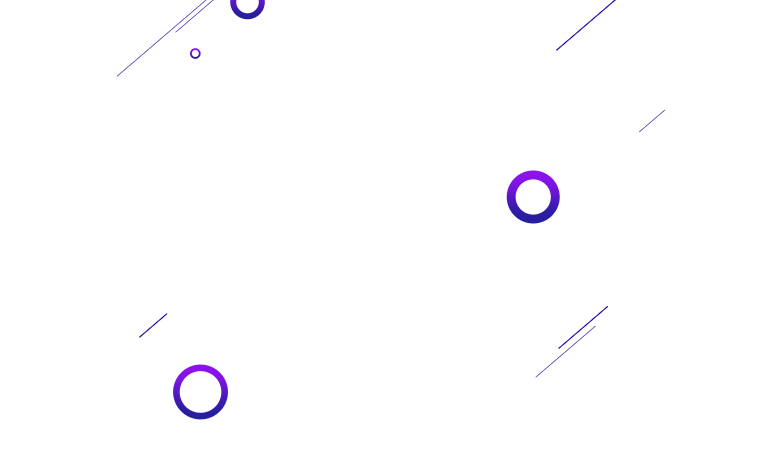
Reproduce this background procedurally as a Shadertoy shader.

```glsl
// White backdrop with a few violet-to-indigo rings and thin parallel diagonal strokes.
// Rings and strokes are both bands around a distance field, blended by how much
// of each pixel they cover. The canvas is 100 units wide.

const float CANVAS_WIDTH = 100.0;
const vec3 BACKDROP = vec3(1.0);
const vec3 VIOLET = vec3(0.55, 0.07, 0.93);
const vec3 INDIGO = vec3(0.15, 0.12, 0.62);
const vec3 STROKE_BLUE = vec3(0.13, 0.02, 0.64);
const vec2 STROKE_SLOPE = vec2(1.0, 0.857);

// Rings: centre x, centre y, middle radius, half thickness
const vec4 RINGS[4] = vec4[4](
    vec4(69.43, 35.81, 2.87, 0.58),
    vec4(26.11, 10.42, 3.14, 0.43),
    vec4(32.23, 61.20, 1.86, 0.39),
    vec4(25.43, 54.49, 0.57, 0.12));

// Strokes: lower end x, lower end y, horizontal run, half thickness
const vec4 STROKES[7] = vec4[7](
    vec4(15.28, 51.56, 12.5, 0.04),
    vec4(22.90, 57.29, 6.0, 0.04),
    vec4(72.50, 54.95, 9.0, 0.075),
    vec4(83.27, 44.30, 3.3, 0.04),
    vec4(18.20, 17.58, 3.5, 0.075),
    vec4(72.79, 16.13, 6.3, 0.075),
    vec4(69.79, 12.37, 7.7, 0.04));

// Share of a pixel covered by a band, correct even below one pixel
float bandCoverage(float dist, float halfWidth, float pixel) {
    float upper = min(dist + 0.5 * pixel, halfWidth);
    float lower = max(dist - 0.5 * pixel, -halfWidth);
    return max(upper - lower, 0.0) / pixel;
}

float segmentDistance(vec2 p, vec2 start, vec2 span) {
    vec2 offset = p - start;
    float along = clamp(dot(offset, span) / dot(span, span), 0.0, 1.0);
    return length(offset - span * along);
}

// Vertical gradient across a ring, from its bottom to its top
vec3 ringColor(float height, float outerRadius) {
    float t = clamp(0.5 + 0.5 * height / outerRadius, 0.0, 1.0);
    return mix(INDIGO, VIOLET, smoothstep(0.05, 0.95, t));
}

void mainImage(out vec4 fragColor, in vec2 fragCoord) {
    float pixel = CANVAS_WIDTH / iResolution.x;
    vec2 p = fragCoord * pixel;
    vec3 color = BACKDROP;

    // Diagonal strokes
    for (int i = 0; i < 7; i++) {
        vec4 stroke = STROKES[i];
        float dist = segmentDistance(p, stroke.xy, STROKE_SLOPE * stroke.z);
        color = mix(color, STROKE_BLUE, bandCoverage(dist, stroke.w, pixel));
    }

    // Gradient rings
    for (int i = 0; i < 4; i++) {
        vec4 ring = RINGS[i];
        vec2 offset = p - ring.xy;
        float dist = length(offset) - ring.z;
        vec3 paint = ringColor(offset.y, ring.z + ring.w);
        color = mix(color, paint, bandCoverage(dist, ring.w, pixel));
    }

    fragColor = vec4(color, 1.0);
}
```
